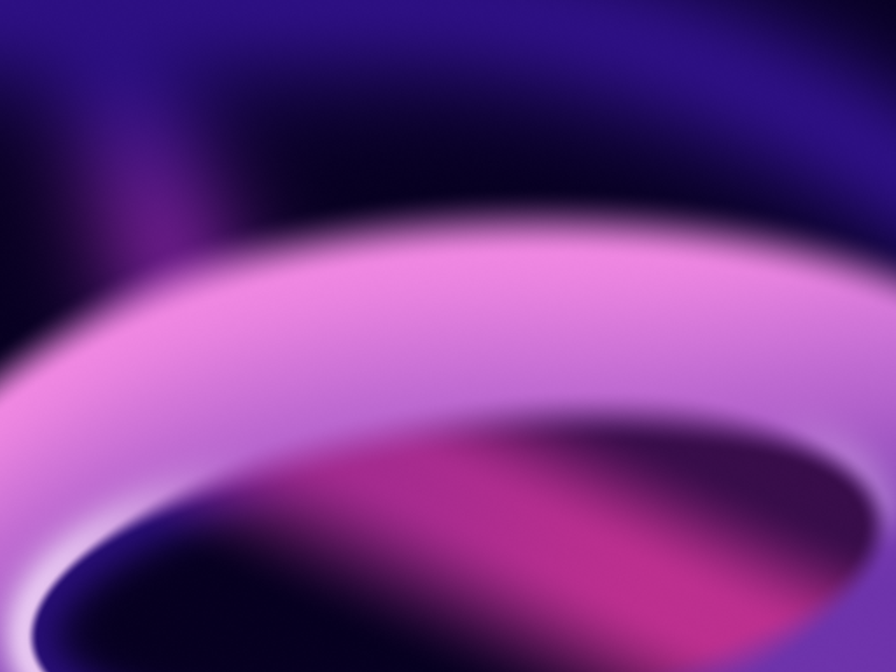
A WebGL 2 fragment shader for this background:

```glsl
#version 300 es
precision highp float;
// Soft glowing orchid ring over a dark indigo backdrop with a magenta-lit opening.

uniform vec2 u_resolution;
out vec4 fragColor;

#define RIM_APEX vec2(0.80, 0.67)
#define RIM_BLUR 0.052
#define HOLE_CENTER vec2(0.677, 0.135)
#define HOLE_RADII vec2(0.635, 0.228)
#define HOLE_TILT 0.15
#define BEAM_CENTER vec2(0.807, 0.193)
#define BEAM_NORMAL vec2(0.43, 0.90)
#define GLOW_WIDTH 0.035
#define GRAIN 0.006

const vec3 NIGHT = vec3(0.025, 0.0, 0.125);
const vec3 INDIGO = vec3(0.175, 0.06, 0.51);
const vec3 PLUM = vec3(0.42, 0.11, 0.54);
const vec3 PINK = vec3(0.94, 0.53, 0.885);
const vec3 ORCHID = vec3(0.77, 0.43, 0.83);
const vec3 VIOLET = vec3(0.43, 0.20, 0.67);
const vec3 MAGENTA = vec3(0.74, 0.185, 0.56);
const vec3 SHADOW = vec3(0.22, 0.05, 0.29);
const vec3 LAVENDER = vec3(0.90, 0.77, 0.94);

float hash(vec2 p) {
    return fract(sin(dot(p, vec2(12.9898, 78.233))) * 43758.5453);
}

float bell(float d, float width) {
    return exp(-d * d / (width * width));
}

// First-order signed distance to an ellipse, negative inside.
float ellipseDistance(vec2 q, vec2 radii) {
    float f = length(q / radii);
    return f * (f - 1.0) / max(length(q / (radii * radii)), 1e-4);
}

// Dark space crossed by a leaning column and a falling arc of light.
vec3 backdrop(vec2 p) {
    float column = bell(p.x - 0.175 - 0.27 * (0.91 - p.y), 0.13);
    float fall = max(p.x - 0.55, 0.0);
    float arc = bell(p.y - 1.0 + 0.4 * fall * fall, 0.14);
    vec3 columnColor = mix(PLUM, INDIGO, smoothstep(0.62, 0.92, p.y));
    vec3 color = mix(NIGHT, INDIGO, arc);
    return mix(color, columnColor, 0.92 * column);
}

// Ring surface, shaded by depth below its upper edge.
vec3 ringColor(float depth, float x) {
    float side = max(x - 0.8, 0.0);
    float t = depth + 0.45 * side * side;
    vec3 color = mix(PINK, ORCHID, smoothstep(0.03, 0.27, t));
    return mix(color, VIOLET, smoothstep(0.19, 0.60, t));
}

// Opening: a diagonal magenta beam between blue-black and plum shadow.
vec3 holeColor(vec2 p, float u, float d) {
    float s = dot(p - BEAM_CENTER, BEAM_NORMAL);
    float leftRim = bell(d, 0.06) * (1.0 - smoothstep(-0.30, 0.0, u));
    vec3 color = mix(NIGHT, INDIGO, 0.85 * leftRim);
    vec3 beam = mix(MAGENTA * vec3(0.87, 0.9, 1.0), MAGENTA, smoothstep(0.5, 1.0, p.x));
    color = mix(color, beam, smoothstep(-0.25, -0.02, s));
    return mix(color, SHADOW, smoothstep(0.03, 0.21, s));
}

void main() {
    vec2 p = gl_FragCoord.xy / u_resolution.y;
    p.x += 0.5 * (4.0 / 3.0 - u_resolution.x / u_resolution.y);

    // Upper edge of the ring
    float dx2 = (p.x - RIM_APEX.x) * (p.x - RIM_APEX.x);
    float depth = RIM_APEX.y - 0.25 * dx2 - 0.18 * dx2 * dx2 - p.y;
    vec3 ring = ringColor(depth, p.x);

    // Tilted opening
    float c = cos(HOLE_TILT), s = sin(HOLE_TILT);
    vec2 q = mat2(c, -s, s, c) * (p - HOLE_CENTER);
    float d = ellipseDistance(q, HOLE_RADII);

    // Light caught on the two ends of the inner rim
    float leftEnd = 1.0 - smoothstep(-0.64, -0.24, q.x);
    float rightEnd = 0.3 * smoothstep(0.48, 0.63, q.x) * smoothstep(-0.06, 0.03, q.y);
    ring = mix(ring, LAVENDER, bell(d - 0.012, GLOW_WIDTH) * (leftEnd + rightEnd));

    // The inner edge is crisp on the left and soft along the top
    float blur = mix(0.009, 0.042, smoothstep(-0.60, -0.15, q.x));
    blur = mix(blur, 0.025, smoothstep(0.35, 0.62, q.x));
    vec3 color = mix(backdrop(p), ring, smoothstep(-RIM_BLUR, RIM_BLUR, depth));
    color = mix(holeColor(p, q.x, d), color, smoothstep(-blur, blur, d));

    // Fine grain to avoid banding
    color += GRAIN * (hash(floor(p * 384.0)) - 0.5);
    fragColor = vec4(clamp(color, 0.0, 1.0), 1.0);
}
```
